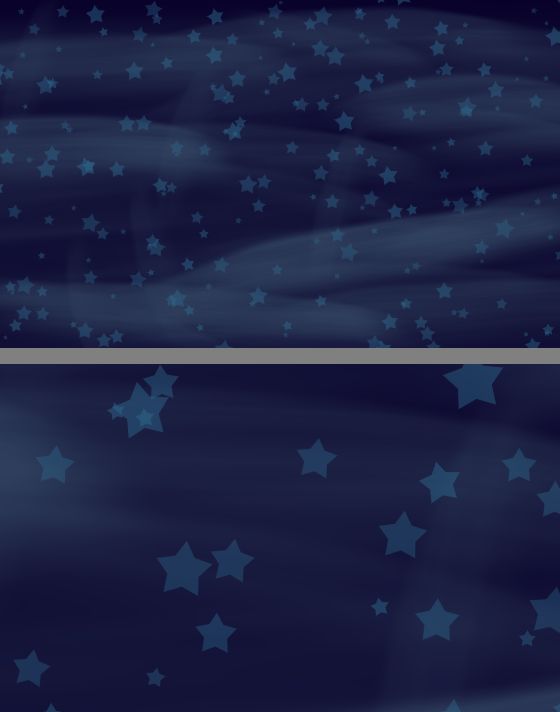
Top: the whole. Bottom: its middle third, enlarged.
Reproduce this background procedurally as a WebGL 2 fragment shader.

```glsl
#version 300 es
precision highp float;

uniform vec2 u_resolution;
out vec4 fragColor;

const float PI = 3.14159;
const vec3 NIGHT = vec3(0.03, 0.0, 0.16);
const vec3 MIST = vec3(0.245, 0.35, 0.445);
const vec3 STAR_BLUE = vec3(0.18, 0.43, 0.57);

float hash(vec2 p) {
    vec3 q = fract(p.xyx * 0.1031);
    q += dot(q, q.yzx + 33.33);
    return fract((q.x + q.y) * q.z);
}

vec2 hash2(vec2 p) {
    return vec2(hash(p + 17.3), hash(p + 71.9));
}

float noise(vec2 p) {
    vec2 cell = floor(p), f = fract(p);
    f = f * f * (3.0 - 2.0 * f);
    return mix(mix(hash(cell), hash(cell + vec2(1, 0)), f.x),
               mix(hash(cell + vec2(0, 1)), hash(cell + 1.0), f.x), f.y);
}

float streaks(vec2 p) {
    return 0.5 * noise(p) + 0.3 * noise(p * vec2(1.7, 2.3) + 9.0)
         + 0.2 * noise(p * vec2(2.6, 5.1) + 23.0);
}

vec2 toLocal(vec2 p, float angle) {
    float c = cos(angle), s = sin(angle);
    return mat2(c, -s, s, c) * p;
}

// Interval [-extent, extent] with its own softness at each end
float band(float v, float extent, float softLow, float softHigh) {
    return smoothstep(-extent, softLow - extent, v)
         * (1.0 - smoothstep(extent - softHigh, extent, v));
}

// Tapered, bent brush stroke: crisp upper edge, fading underside
float veil(vec2 p, vec2 center, vec2 size, float angle, float bend, float seed) {
    vec2 q = toLocal(p - center, angle);
    q.y += bend * q.x * q.x + 0.02 * (noise(q * vec2(4.0, 9.0) + seed) - 0.5);
    q.x += 0.7 * q.y;
    float along = min(abs(q.x / size.x), 1.0);
    float thickness = size.y * (1.0 - 0.55 * along * along);
    float mask = band(q.y, thickness, thickness * 1.1, 0.012 + thickness * 0.15)
               * band(q.x, size.x, size.x * 0.6, size.x * 0.3);
    return mask * (0.6 + 0.7 * streaks(vec2(q.x * 1.6, q.y * 38.0) + seed));
}

// Lays translucent light over the existing light
float cover(float light, float amount) {
    return 1.0 - (1.0 - light) * (1.0 - clamp(amount, 0.0, 1.0));
}

float mistLight(vec2 p) {
    // Thin wash, darker toward the top
    float wash = streaks(vec2(p.x * 1.3, (p.y - 0.08 * p.x) * 9.0) + 4.0);
    float light = 0.36 * wash * (1.0 - 0.9 * smoothstep(0.84, 1.0, p.y));

    // Main strokes
    light = cover(light, 0.38 * veil(p, vec2(0.20, 0.57), vec2(0.50, 0.12), 0.03, 0.15, 3.0));
    light = cover(light, 0.40 * veil(p, vec2(0.48, 0.09), vec2(0.75, 0.11), -0.04, 0.05, 11.0));
    light = cover(light, 0.42 * veil(p, vec2(1.03, 0.26), vec2(0.72, 0.11), 0.20, 0.06, 19.0));
    light = cover(light, 0.36 * veil(p, vec2(1.38, 0.68), vec2(0.46, 0.12), 0.04, 0.20, 27.0));
    light = cover(light, 0.30 * veil(p, vec2(0.95, 0.88), vec2(0.65, 0.11), 0.06, 0.12, 35.0));
    light = cover(light, 0.28 * veil(p, vec2(0.28, 0.80), vec2(0.62, 0.12), 0.05, 0.10, 43.0));
    light = cover(light, 0.26 * veil(p, vec2(0.70, 0.56), vec2(0.60, 0.10), -0.05, 0.10, 51.0));
    light = cover(light, 0.28 * veil(p, vec2(1.30, 0.10), vec2(0.60, 0.11), 0.08, 0.05, 59.0));

    // Scattered faint strokes, every fourth one steep
    for (int i = 0; i < 20; i++) {
        vec2 id = vec2(float(i) * 3.7 + 1.0, 5.3);
        vec2 r = hash2(id), shape = hash2(id + 40.0);
        bool steep = i % 4 == 0;
        vec2 center = vec2(r.x * 1.65, 0.04 + 0.88 * (float(i) + r.y) / 20.0);
        vec2 size = steep ? vec2(0.26, 0.07) : vec2(0.3 + 0.35 * shape.x, 0.05 + 0.07 * shape.y);
        float angle = steep ? 1.3 + 0.8 * shape.x : mix(-0.25, 0.32, shape.y);
        float strength = 0.10 + 0.07 * r.x;
        light = cover(light, strength * veil(p, center, size, angle, 0.2 * r.y, float(i) * 7.0));
    }
    return light;
}

// Signed distance to a plump five-pointed star
float starDistance(vec2 p, float radius) {
    float sector = 2.0 * PI / 5.0;
    float a = abs(mod(atan(p.x, p.y) + 0.5 * sector, sector) - 0.5 * sector);
    vec2 q = length(p) * vec2(sin(a), cos(a));
    vec2 tip = vec2(0.0, radius);
    vec2 notch = 0.56 * radius * vec2(sin(PI / 5.0), cos(PI / 5.0));
    vec2 edge = notch - tip;
    return dot(q - tip, normalize(vec2(-edge.y, edge.x)));
}

// Jittered grid of translucent stars
vec3 addStars(vec3 color, vec2 p, float pitch, vec2 radii, float density, float seed, float pixel) {
    vec2 home = floor(p / pitch);
    for (int y = -1; y <= 1; y++)
    for (int x = -1; x <= 1; x++) {
        vec2 id = home + vec2(x, y) + seed;
        if (hash(id + 5.7) > density) continue;
        vec2 center = (home + vec2(x, y) + hash2(id)) * pitch;
        vec2 r = hash2(id + 130.0);
        float d = starDistance(toLocal(p - center, 0.5 * (r.x - 0.5)), mix(radii.x, radii.y, r.y));
        float alpha = mix(0.32, 0.46, r.x) * (1.0 - smoothstep(-0.7 * pixel, 0.7 * pixel, d));
        color = mix(color, STAR_BLUE, alpha);
    }
    return color;
}

void main() {
    float pixel = 1.0 / u_resolution.y;
    vec2 p = gl_FragCoord.xy * pixel;
    vec3 color = mix(NIGHT, MIST, mistLight(p));
    color = addStars(color, p, 0.135, vec2(0.023, 0.031), 0.60, 60.0, pixel);
    color = addStars(color, p, 0.110, vec2(0.013, 0.023), 0.62, 210.0, pixel);
    color = addStars(color, p, 0.130, vec2(0.006, 0.011), 0.70, 350.0, pixel);
    fragColor = vec4(color, 1.0);
}
```
